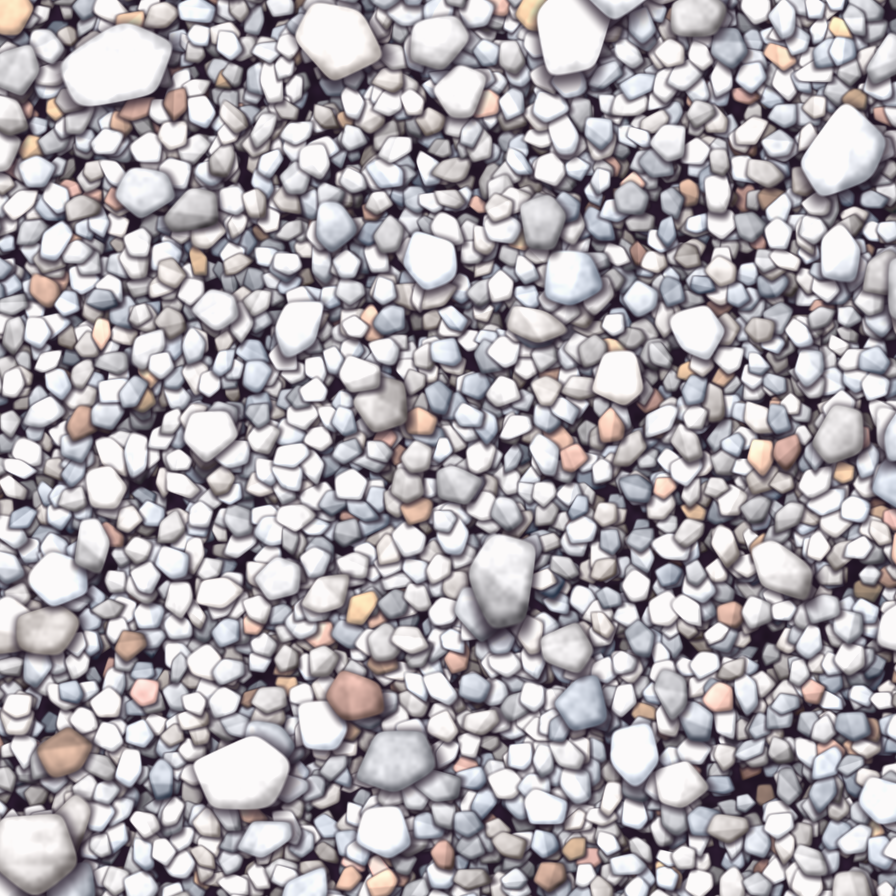
A Shadertoy shader for this texture:

```glsl
// Sunlit gravel: layers of jittered grids of rounded, faceted pebbles,
// painted from deep shaded stones up to a few large pale ones on top.
// Each pebble shadows what lies below it, leaving dark violet gaps.

const float TAU = 6.2831853;
const vec3 GAP_COLOR = vec3(0.13, 0.085, 0.145);

float hash(vec3 p) {
    p = fract(p * vec3(0.1031, 0.1030, 0.0973));
    p += dot(p, p.yzx + 33.33);
    return fract((p.x + p.y) * p.z);
}

float valueNoise(vec2 p, float seed) {
    vec2 i = floor(p), f = fract(p);
    f = f * f * (3.0 - 2.0 * f);
    float a = hash(vec3(i, seed)), b = hash(vec3(i + vec2(1, 0), seed));
    float c = hash(vec3(i + vec2(0, 1), seed)), d = hash(vec3(i + 1.0, seed));
    return mix(mix(a, b, f.x), mix(c, d, f.x), f.y);
}

vec2 direction(float angle) {
    return vec2(cos(angle), sin(angle));
}

// Soft polygon gauge: 0 at the centre, 1 on the outline
float pebbleGauge(vec2 q, vec3 id) {
    float total = pow(length(q) / 1.3, 10.0);
    for (int k = 0; k < 5; k++) {
        vec3 key = id + vec3(0.0, 0.0, 20.0 + float(k));
        float angle = (float(k) + 0.45 * hash(key)) * TAU / 5.0;
        float reach = mix(0.8, 1.15, hash(key + 10.0));
        total += pow(max(dot(q, direction(angle)) / reach, 0.0), 10.0);
    }
    return pow(total, 0.1);
}

// Grey to white stone, cool in the shade, with a few ochre and pink ones
vec3 pebbleColor(float tone, float hue, float rarity) {
    vec3 tint = mix(vec3(-0.05, -0.01, 0.06), vec3(0.04, 0.0, -0.02), hue);
    vec3 col = tone + tint * (1.3 - 0.7 * tone);
    if (rarity > 0.94) col *= mix(vec3(0.98, 0.81, 0.64), vec3(0.95, 0.79, 0.77), hue);
    return clamp(col, GAP_COLOR, vec3(0.99, 0.98, 0.98));
}

void mainImage(out vec4 fragColor, in vec2 fragCoord) {
    vec2 uv = fragCoord / iResolution.y;
    float[6] cells = float[](36.0, 34.0, 31.0, 29.0, 17.0, 10.0);
    float[6] density = float[](0.92, 0.86, 0.82, 0.76, 0.14, 0.08);
    float[6] exposure = float[](0.6, 0.82, 0.97, 1.0, 1.0, 1.06);
    vec2 light = normalize(vec2(-0.5, 0.85));

    float mottling = valueNoise(uv * 75.0, 1.0) + 0.6 * valueNoise(uv * 160.0, 2.0) - 0.8;
    float patches = valueNoise(uv * 7.0, 3.0) - 0.5;
    vec3 col = GAP_COLOR * (0.85 + 0.5 * valueNoise(uv * 90.0, 4.0));

    for (int layer = 0; layer < 6; layer++) {
        float seed = 50.0 * float(layer + 1);
        vec2 grid = uv * cells[layer] + 0.37 * seed;
        for (int n = 0; n < 9; n++) {
            vec2 cell = floor(grid) + vec2(n % 3 - 1, n / 3 - 1);
            vec3 id = vec3(cell, seed);
            vec2 centre = cell + 0.15 + 0.7 * vec2(hash(id + 1.0), hash(id + 2.0));

            // Uneven cover makes darker drifts between the heaps
            float cover = density[layer];
            if (layer < 4) cover += 0.25 * (valueNoise(centre / cells[layer] * 8.0, 5.0) - 0.5);
            vec2 offset = grid - centre;
            if (hash(id + 3.0) > cover || length(offset) > 1.15) continue;

            // Turn and stretch the pebble
            float radius = mix(0.34, 0.52, hash(id + 4.0));
            float stretch = mix(0.95, 1.3, hash(id + 5.0));
            vec2 axis = direction(TAU * hash(id + 6.0));
            vec2 q = vec2(dot(offset, axis), dot(offset, vec2(-axis.y, axis.x)));
            q *= vec2(1.0 / stretch, stretch) / radius;
            float d = pebbleGauge(q, id);

            // Contact shadow, longer on the side away from the sun
            float away = dot(offset, -light) / radius;
            float lit = smoothstep(0.9, 1.35, d - 0.1 * away);
            col = mix(GAP_COLOR, col, mix(0.25, 1.0, lit));

            // Domed shading, one broken facet and a dark rim
            float tone = mix(0.78, 1.2, hash(id + 7.0)) - 0.1 * away;
            float facet = dot(q, direction(TAU * hash(id + 8.0)));
            tone -= 0.17 * smoothstep(0.05, 0.3, facet) * hash(id + 9.0);
            tone -= 0.3 * smoothstep(0.65, 1.05, d + 0.12 * away);
            tone = (tone + 0.14 * mottling + 0.08 * patches) * exposure[layer];
            vec3 stone = pebbleColor(tone, hash(id + 11.0), hash(id + 12.0));

            float soft = 0.0018 * cells[layer] / radius;
            col = mix(col, stone, 1.0 - smoothstep(1.0 - soft, 1.0 + soft, d));
        }
    }
    fragColor = vec4(col, 1.0);
}
```
